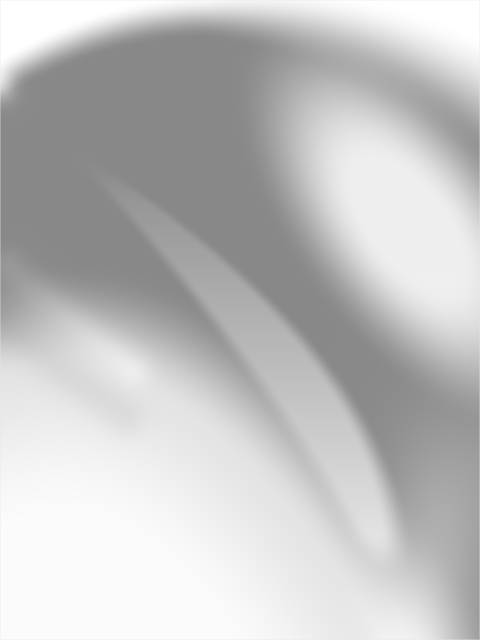
Give the GLSL for this background, as a Shadertoy shader.

```glsl
// Soft monochrome backdrop: blurred light shapes and a curved streak over mid grey.

const float SHADOW = 0.535;
const float PEARL = 0.935;

// Falls smoothly from one to zero across a band centred on zero.
float softEdge(float distanceToEdge, float halfWidth) {
    return 1.0 - smoothstep(-halfWidth, halfWidth, distanceToEdge);
}

// Gaussian spot with separate horizontal and vertical radii.
float glow(vec2 p, vec2 center, vec2 radius) {
    vec2 q = (p - center) / radius;
    return exp(-dot(q, q));
}

// Gaussian brush stroke along a line segment.
float strokeGlow(vec2 p, vec2 start, vec2 end, float width) {
    vec2 axis = end - start;
    float along = clamp(dot(p - start, axis) / dot(axis, axis), 0.0, 1.0);
    float d = length(p - start - axis * along) / width;
    return exp(-d * d);
}

// Blurred ellipse whose long axis follows a unit direction.
float softEllipse(vec2 p, vec2 center, vec2 axis, vec2 radius) {
    vec2 q = p - center;
    vec2 local = vec2(dot(q, axis), dot(q, vec2(axis.y, -axis.x)));
    return 1.0 - smoothstep(0.4, 1.4, length(local / radius));
}

// White area above an arch that falls away to both sides.
float upperLight(vec2 p) {
    float x = p.x - 0.326;
    float bend = x < 0.0 ? 0.92 : 0.72;
    float softness = 0.034 + 0.16 * max(x, 0.0);
    return softEdge(p.y - 0.026 - bend * x * x, softness);
}

// Approximate depth below the parabolic rim of the lower light.
float lowerDepth(vec2 p) {
    float x = p.x - 0.091;
    float slope = 2.9 * x;
    return (p.y - 0.501 - 1.45 * x * x) / sqrt(1.0 + slope * slope);
}

// Crescent between two parabolas; t runs from its thin to its broad end.
float crescent(vec2 p, float t) {
    float outer = 0.098 + t * (1.044 - 0.521 * t);
    float inner = 0.098 + t * (0.617 - 0.133 * t);
    float softness = mix(0.010, 0.026, clamp(t, 0.0, 1.0));
    float sides = softEdge(p.x - outer, softness) * softEdge(inner - p.x, softness);
    return sides * smoothstep(0.0, 0.15, t) * softEdge(t - 0.98, 0.06);
}

void mainImage(out vec4 fragColor, in vec2 fragCoord) {
    // Height is one unit, with y measured downward from the top.
    vec2 uv = fragCoord / iResolution.xy;
    vec2 p = vec2(uv.x * 0.75, 1.0 - uv.y);

    // Large light areas
    float tone = mix(SHADOW, 1.0, upperLight(p));
    tone = mix(tone, PEARL, softEllipse(p, vec2(0.638, 0.352), vec2(0.6, 0.8), vec2(0.28, 0.13)));
    float depth = lowerDepth(p);
    tone += 0.35 * smoothstep(-0.091, 0.078, depth);
    tone += 0.10 * smoothstep(0.026, 0.325, depth);

    // Broad glows at the lower right and the left corner
    tone += 0.16 * glow(p, vec2(0.675, 0.95), vec2(0.075, 0.20));
    tone += 0.07 * glow(p, vec2(0.75, 0.76), vec2(0.13, 0.14));
    tone += 0.20 * glow(p, vec2(0.0, 0.137), vec2(0.024));

    // Folds on the left rim
    tone += 0.06 * strokeGlow(p, vec2(0.013, 0.417), vec2(0.208, 0.573), 0.028);
    tone -= 0.05 * strokeGlow(p, vec2(0.0, 0.508), vec2(0.195, 0.651), 0.032);

    // Curved streak, brightening toward its broad end
    float t = (p.y - 0.221) / 0.664;
    tone = mix(tone, SHADOW + 0.38 * t, crescent(p, t));

    // Pale hairline border
    vec2 border = min(uv, 1.0 - uv) * vec2(0.75, 1.0);
    tone = mix(tone, 0.9, 0.5 * softEdge(min(border.x, border.y) - 0.001, 0.001));

    fragColor = vec4(vec3(clamp(tone, 0.0, 1.0)), 1.0);
}
```
